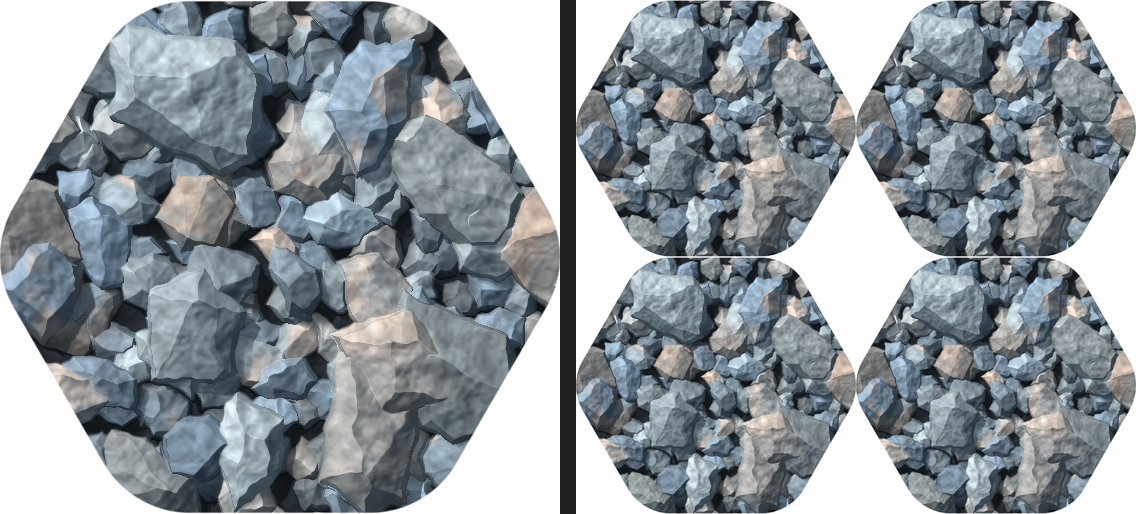
Left, the tile; right, the same tile 2 across and 2 down.
This texture is drawn by a Shadertoy shader. Its source:

```glsl
const vec2 CANVAS = vec2(1.0894, 1.0);      // tile size, in canvas heights
const vec3 PAPER = vec3(0.995);
const vec3 BLUE_STONE = vec3(0.54, 0.595, 0.645);
const vec3 GREY_STONE = vec3(0.63, 0.65, 0.65);
const vec3 WARM_STONE = vec3(0.70, 0.655, 0.62);
const vec3 RUST = vec3(0.84, 0.69, 0.60);
const vec3 AMBIENT = vec3(0.31, 0.375, 0.43);
const vec3 SUN = vec3(0.89, 0.88, 0.86);
const vec3 SUN_DIR = vec3(-0.50, 0.54, 0.68);
const float HEX_APOTHEM = 0.4975;
const float HEX_ROUNDING = 0.193;
const float ROUGHNESS = 0.014;
const float EDGE_WARP = 0.028;
const float CLIFF = 9.0;                    // slope of the stone flanks
const float LEAN = 1.05;                    // mean direction of long stones
const float LEAN_SPREAD = 2.3;
const int SIDES = 7;
const float TAU = 6.2831853;

// Stone layers, large to small
const vec2 LAYER_CELLS[3] = vec2[3](vec2(4, 4), vec2(7, 6), vec2(14, 13));
const vec2 LAYER_RADIUS[3] = vec2[3](vec2(0.085, 0.15), vec2(0.055, 0.092), vec2(0.038, 0.056));
const vec2 LAYER_BASE[3] = vec2[3](vec2(0.10, 0.15), vec2(0.055, 0.10), vec2(0.015, 0.055));
const float LAYER_SKIP[3] = float[3](0.38, 0.12, 0.0);

vec3 hash3(vec3 p) {
    p = fract(p * vec3(0.1031, 0.1030, 0.0973));
    p += dot(p, p.yxz + 33.33);
    return fract((p.xxy + p.yxx) * p.zyx);
}

// Value noise wrapping over the tile
float noise(vec2 p, vec2 cells, float seed) {
    vec2 x = p / CANVAS * cells;
    vec2 i = floor(x), f = fract(x);
    f = f * f * (3.0 - 2.0 * f);
    vec2 a = mod(i, cells), b = mod(i + 1.0, cells);
    return mix(mix(hash3(vec3(a, seed)).x, hash3(vec3(b.x, a.y, seed)).x, f.x),
               mix(hash3(vec3(a.x, b.y, seed)).x, hash3(vec3(b, seed)).x, f.x), f.y);
}

float fbm(vec2 p, vec2 cells, float seed) {
    float sum = 0.0, weight = 0.5;
    for (int i = 0; i < 3; i++) {
        sum += weight * noise(p, cells, seed + float(i));
        cells *= 2.0;
        weight *= 0.5;
    }
    return sum / 0.875;
}

// Faceted stone of unit radius: lowest of a tilted top and sloping sides
float stoneHeight(vec2 q, vec3 key, vec2 tilt) {
    float h = 0.40 + dot(q, tilt);
    for (int i = 0; i < SIDES; i++) {
        vec3 r = hash3(key + vec3(0.0, 0.0, i + 3));
        float angle = (float(i) + 0.8 * r.x) / float(SIDES) * TAU;
        float inside = 0.70 + 0.35 * r.y - dot(q, vec2(cos(angle), sin(angle)));
        h = min(h, inside * (inside > 0.0 ? mix(0.38, 1.9, r.z) : CLIFF));
    }
    return h;
}

// Heap of stones: top height and its stone, next height and its stone
vec4 pile(vec2 p) {
    vec4 best = vec4(0.0, 0.3, 0.0, 0.3);
    for (int layer = 0; layer < 3; layer++) {
        vec2 cells = LAYER_CELLS[layer];
        vec2 home = floor(p / CANVAS * cells);
        for (int k = 0; k < 9; k++) {
            vec2 cell = home + vec2(k % 3 - 1, k / 3 - 1);
            vec3 key = vec3(mod(cell, cells), float(layer) * 37.0 + 5.0);
            vec3 place = hash3(key), form = hash3(key + vec3(0, 0, 1)), lie = hash3(key + vec3(0, 0, 2));
            if (lie.x < LAYER_SKIP[layer]) continue;
            float radius = mix(LAYER_RADIUS[layer].x, LAYER_RADIUS[layer].y, form.x);
            float turn = LEAN + LEAN_SPREAD * (form.y - 0.5), stretch = mix(0.76, 1.0, form.z);
            vec2 q = (p - (cell + 0.1 + 0.8 * place.xy) / cells * CANVAS) / radius;
            q = mat2(cos(turn), sin(turn), -sin(turn), cos(turn)) * q * vec2(1.0);
            q *= vec2(stretch, 1.0 / stretch);
            if (dot(q, q) > 2.2) continue;
            float z = mix(LAYER_BASE[layer].x, LAYER_BASE[layer].y, place.z)
                    + radius * stoneHeight(q, key, 0.7 * (lie.yz - 0.5));
            if (z > best.x) best = vec4(z, place.x, best.xy);
            else if (z > best.z) best.zw = vec2(z, place.x);
        }
    }
    return best;
}

float surface(vec2 p) {
    return pile(p).x + ROUGHNESS * fbm(p, vec2(26, 24), 201.0);
}

vec3 stoneColour(float id, float stain) {
    vec3 r = hash3(vec3(id * 91.7, id * 57.3, 11.0));
    vec3 c = mix(BLUE_STONE, GREY_STONE, smoothstep(0.1, 0.6, r.x));
    c = mix(c, WARM_STONE, smoothstep(0.7, 0.95, r.x));
    c = mix(c, RUST, 0.6 * smoothstep(0.54, 0.72, stain) * smoothstep(0.5, 0.9, r.y));
    return c * mix(0.84, 1.16, r.z);
}

float hexagon(vec2 p, float apothem) {
    const vec3 k = vec3(-0.8660254, 0.5, 0.5773503);
    p = abs(p);
    p -= 2.0 * min(dot(k.xy, p), 0.0) * k.xy;
    p -= vec2(clamp(p.x, -k.z * apothem, k.z * apothem), apothem);
    return length(p) * sign(p.y);
}

void mainImage(out vec4 fragColor, in vec2 fragCoord) {
    vec2 canvasPos = fragCoord / iResolution.xy * CANVAS;
    vec2 p = canvasPos + EDGE_WARP * (vec2(fbm(canvasPos, vec2(20, 18), 101.0),
                                           fbm(canvasPos, vec2(20, 18), 111.0)) - 0.5);

    // Facet normal
    vec2 e = vec2(0.0024, 0.0);
    float z = surface(p);
    vec2 slope = (vec2(surface(p + e), surface(p + e.yx)) - z) / e.x;
    slope *= min(1.0, 2.0 / max(length(slope), 0.001));
    float diffuse = max(dot(normalize(vec3(-slope, 1.0)), SUN_DIR), 0.0);

    // Cast shadow and dark crevices
    vec4 heap = pile(p);
    float blocked = 0.0;
    for (int i = 1; i <= 3; i++) {
        float reach = 0.014 * float(i);
        blocked = max(blocked, pile(p + normalize(SUN_DIR.xy) * reach).x - heap.x - 0.93 * reach);
    }
    diffuse *= 1.0 - 0.75 * smoothstep(0.0, 0.035, blocked);
    float openness = mix(0.30, 1.0, smoothstep(-0.01, 0.06, heap.x));

    // Stone colour with mottling
    float stain = fbm(p, vec2(13, 12), 301.0);
    float own = 0.5 + 0.5 * smoothstep(0.0, 0.01, heap.x - heap.z);
    vec3 albedo = mix(stoneColour(heap.w, stain), stoneColour(heap.y, stain), own);
    albedo *= 0.78 + 0.44 * fbm(p, vec2(48, 44), 401.0);
    vec3 colour = albedo * (AMBIENT + SUN * diffuse) * openness;

    // Rounded hexagon on paper
    float edge = hexagon(canvasPos - 0.5 * CANVAS, HEX_APOTHEM - HEX_ROUNDING) - HEX_ROUNDING;
    float pixel = 1.0 / iResolution.y;
    fragColor = vec4(mix(min(colour, 1.0), PAPER, smoothstep(-pixel, pixel, edge)), 1.0);
}
```
